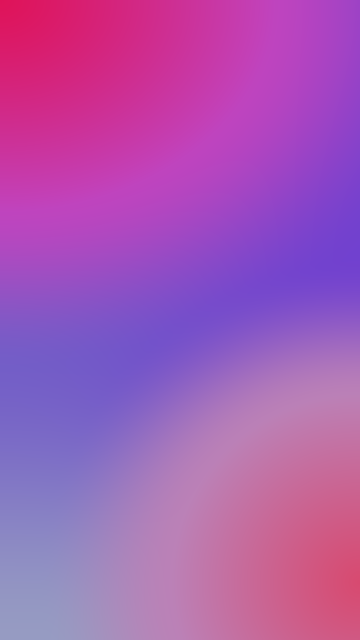
Reproduce this background procedurally as a WebGL 1 fragment shader.

```glsl
precision highp float;
// Soft gradient backdrop: crimson and coral corner glows over an indigo to slate field.

uniform vec2 u_resolution;

const vec3 CRIMSON = vec3(0.875, 0.075, 0.350);
const vec3 MAGENTA = vec3(0.755, 0.265, 0.745);
const vec3 INDIGO  = vec3(0.450, 0.365, 0.780);
const vec3 VIOLET  = vec3(0.445, 0.255, 0.810);
const vec3 SLATE   = vec3(0.590, 0.610, 0.760);
const vec3 MAUVE   = vec3(0.735, 0.505, 0.715);
const vec3 CORAL   = vec3(0.845, 0.290, 0.440);

// Distance from a centre, measured in elliptical radii.
float ellipseDistance(vec2 p, vec2 center, vec2 radii) {
    return length((p - center) / radii);
}

// Cool field: indigo to violet across, slate rising from the bottom.
vec3 coolField(vec2 p) {
    vec3 cool = mix(INDIGO, VIOLET, smoothstep(0.0, 1.0, p.x));
    return mix(cool, SLATE, smoothstep(0.46, -0.02, p.y));
}

// Glow with a hot core, a softer rim and a fade into the backdrop.
vec3 addGlow(vec3 backdrop, vec3 core, vec3 rim, float d, float curve, vec2 fade) {
    vec3 glow = mix(core, rim, pow(min(d, 1.0), curve));
    return mix(glow, backdrop, smoothstep(fade.x, fade.y, d));
}

void main() {
    vec2 uv = gl_FragCoord.xy / u_resolution;
    vec3 color = coolField(uv);

    // Lower right coral glow
    float coralDistance = ellipseDistance(uv, vec2(1.0, 0.09), vec2(0.52, 0.293));
    color = addGlow(color, CORAL, MAUVE, coralDistance, 1.1, vec2(0.95, 1.72));

    // Upper left crimson glow
    float crimsonDistance = ellipseDistance(uv, vec2(0.0, 1.0), vec2(0.764, 0.332));
    color = addGlow(color, CRIMSON, MAGENTA, crimsonDistance, 1.2, vec2(0.92, 1.75));

    gl_FragColor = vec4(color, 1.0);
}
```
